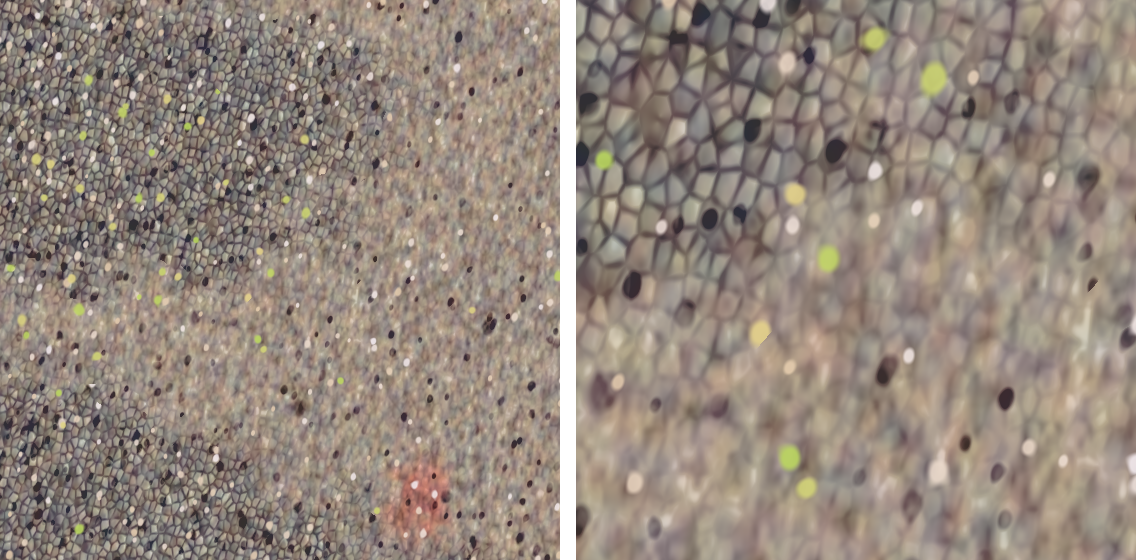
Left: the whole. Right: its middle third, enlarged.
This texture is drawn by a WebGL 2 fragment shader. Its source:

```glsl
#version 300 es
precision highp float;
// Weathered gravel ground: dusty bands, coarse dark stones, bright chips and a rusty stain.
uniform vec2 u_resolution;
out vec4 fragColor;

float hash(vec2 p, float seed) {
    vec3 v = fract(vec3(p.xyx) * 0.1031 + seed * 0.137);
    v += dot(v, v.yzx + 33.33);
    return fract((v.x + v.y) * v.z);
}

float noise(vec2 p, float seed) {
    vec2 cell = floor(p), f = fract(p);
    f = f * f * (3.0 - 2.0 * f);
    float low = mix(hash(cell, seed), hash(cell + vec2(1, 0), seed), f.x);
    float high = mix(hash(cell + vec2(0, 1), seed), hash(cell + vec2(1, 1), seed), f.x);
    return mix(low, high, f.y);
}

// Leans the vertical axis to the right by the given angle.
vec2 lean(vec2 p, float angle) {
    float c = cos(angle), s = sin(angle);
    return vec2(c * p.x - s * p.y, s * p.x + c * p.y);
}

// Packed stones: random tone, lit from the upper right, dark in the gaps.
float stones(vec2 p, float seed) {
    vec2 cell = floor(p), toNearest = vec2(0.0);
    float nearest = 9.0, second = 9.0, tone = 0.0;
    for (int y = -1; y <= 1; y++) {
        for (int x = -1; x <= 1; x++) {
            vec2 id = cell + vec2(x, y);
            vec2 center = id + 0.1 + 0.8 * vec2(hash(id, seed), hash(id, seed + 1.0));
            vec2 offset = p - center;
            float d = length(offset);
            if (d < nearest) {
                second = nearest;
                nearest = d;
                toNearest = offset;
                tone = hash(id, seed + 2.0);
            } else {
                second = min(second, d);
            }
        }
    }
    float body = smoothstep(0.0, 0.45, second - nearest);
    float light = dot(toNearest, vec2(0.35, 0.25));
    return body * (0.22 + 0.62 * tone + light);
}

// Scattered soft chips: x is coverage, y is a random value of the chip.
vec2 chips(vec2 p, float density, float radius, float seed) {
    vec2 cell = floor(p), result = vec2(0.0);
    for (int y = -1; y <= 1; y++) {
        for (int x = -1; x <= 1; x++) {
            vec2 id = cell + vec2(x, y);
            vec2 center = id + vec2(hash(id, seed), hash(id, seed + 1.0));
            float size = radius * mix(0.5, 1.0, hash(id, seed + 2.0));
            float present = step(hash(id, seed + 3.0), density);
            float wobble = 0.75 + 0.5 * noise(p * 3.0, seed);
            float d = length(p - center) * wobble;
            float cover = present * (1.0 - smoothstep(size * 0.45, size, d));
            if (cover > result.x) result = vec2(cover, hash(id, seed + 4.0));
        }
    }
    return result;
}

// Earth colours from deep shadow to pale dust.
vec3 earth(float t) {
    vec3 color = mix(vec3(0.22, 0.17, 0.19), vec3(0.39, 0.31, 0.31), smoothstep(-0.35, 0.0, t));
    color = mix(color, vec3(0.51, 0.45, 0.42), clamp(t * 4.0, 0.0, 1.0));
    color = mix(color, vec3(0.60, 0.54, 0.50), clamp(t * 4.0 - 1.0, 0.0, 1.0));
    color = mix(color, vec3(0.69, 0.63, 0.56), clamp(t * 4.0 - 2.0, 0.0, 1.0));
    return mix(color, vec3(0.85, 0.80, 0.74), smoothstep(0.75, 1.15, t));
}

// Coarse areas: a mound at the upper left and a slope at the lower left.
float coarseness(vec2 p) {
    float mound = 1.0 - length((p - vec2(0.15, 0.78)) / vec2(0.52, 0.30));
    float slope = 3.0 * (0.42 - 0.5 * p.x - p.y);
    float ragged = noise(p * 8.0, 1.0) + 0.5 * noise(p * 21.0, 2.0) - 0.75;
    return smoothstep(-0.2, 0.4, max(mound, slope) + 0.5 * ragged);
}

void main() {
    vec2 p = gl_FragCoord.xy / u_resolution.y;
    vec2 grain = lean(p, 0.28);
    float coarse = coarseness(p);

    // Fine streaky dust under the packed stones
    vec2 streak = lean(p, 0.12);
    float fine = 0.6 * noise(streak * vec2(120, 60), 3.0) + 0.4 * noise(streak * vec2(210, 120), 4.0) - 0.5;
    float broad = noise(p * 14.0, 5.0) - 0.5;
    float stone = stones(grain * vec2(82, 56), 6.0);
    float dust = 0.59 + 1.05 * fine + 0.12 * broad + 0.2 * (stone - 0.4);
    float gravel = 0.02 + 0.95 * stone + 0.75 * fine;
    float tone = mix(dust, gravel, coarse);

    // Shadowed pits
    vec2 pit = chips(grain * vec2(58, 38), mix(0.13, 0.24, coarse), 0.52, 10.0);
    vec2 hollow = chips(grain * vec2(22, 17), 0.035, 0.4, 20.0);
    tone -= 0.65 * pit.x * (0.5 + pit.y) + 0.6 * hollow.x;

    // Faint colour variation, cooler among the stones
    vec3 color = earth(tone);
    float hue = noise(grain * vec2(75, 50), 30.0) - 0.5;
    float green = noise(grain * vec2(85, 60), 31.0) - 0.5;
    color += vec3(0.06, 0.0, -0.07) * hue + vec3(-0.03, 0.03, -0.01) * green;
    color += coarse * vec3(-0.025, 0.005, 0.012);

    // Rusty stain
    float stain = 1.0 - smoothstep(0.02, 0.10, length((p - vec2(0.75, 0.105)) * vec2(1.0, 0.85)));
    stain *= smoothstep(0.2, 0.7, noise(p * 38.0, 32.0) + 0.2 * stain);
    color = mix(color, color * vec3(1.12, 0.80, 0.78), stain);

    // Pale chips, then yellow and green ones on the mound
    vec2 pale = chips(grain * vec2(52, 38), mix(0.06, 0.13, coarse), 0.42, 40.0);
    color = mix(color, mix(vec3(0.90, 0.80, 0.68), vec3(0.97, 0.94, 0.96), pale.y), 0.85 * pale.x);
    float mound = 1.0 - smoothstep(0.15, 0.42, length(p - vec2(0.22, 0.66)));
    vec2 bright = chips(grain * vec2(34, 30), 0.012 + 0.12 * mound, 0.42, 50.0);
    color = mix(color, mix(vec3(0.72, 0.84, 0.36), vec3(0.90, 0.82, 0.55), bright.y), 0.9 * bright.x);

    fragColor = vec4(clamp(color, 0.0, 1.0), 1.0);
}
```
